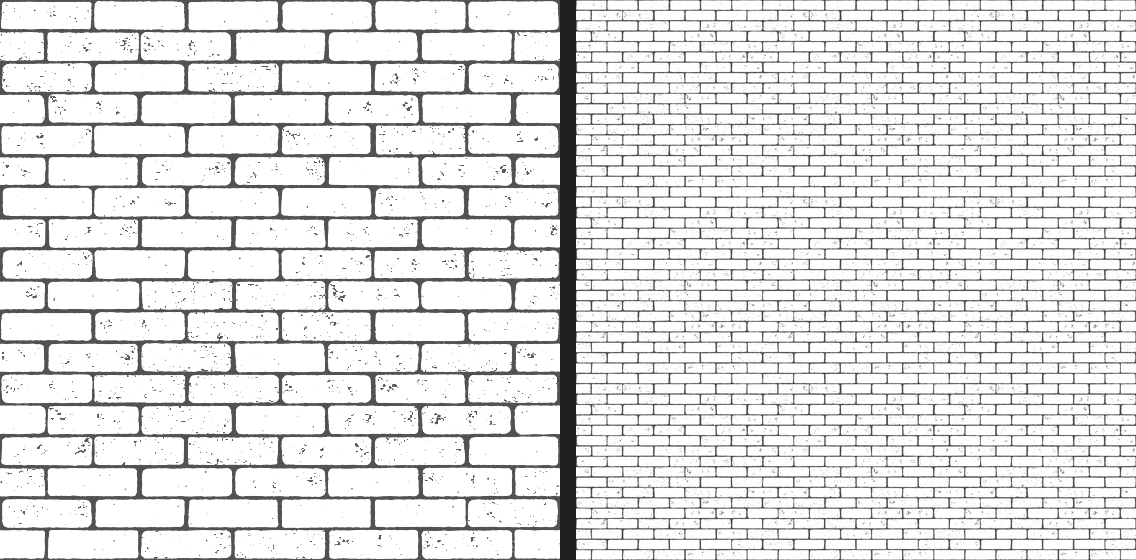
Left, the tile; right, the same tile 3 across and 3 down.
This texture map is drawn by a three.js fragment shader. Its source:

```glsl
varying vec2 vUv;

// Lengths are in brick heights; the canvas is ROWS units wide and high.
const float ROWS = 18.0;
const float COLUMNS = 6.0;
const float BRICK_LENGTH = ROWS / COLUMNS;
const vec2 SIDE_INSET = vec2(0.025, 0.095);
const vec2 BED_INSET = vec2(0.032, 0.065);
const vec2 CORNER_RADIUS = vec2(0.08, 0.20);
const float EDGE_WOBBLE = 0.035;
const float SOFTNESS = 0.018;
const float WORN_SHARE = 0.30;
const float GRAINY_SHARE = 0.20;
const float DOT_RADIUS = 0.022;
const vec3 BRICK_COLOR = vec3(1.0);
const vec3 MORTAR_COLOR = vec3(0.32);

float hash(vec2 p) {
  vec3 q = fract(vec3(p.xyx) * 0.1031);
  q += dot(q, q.yzx + 33.33);
  return fract((q.x + q.y) * q.z);
}

vec4 hash4(vec2 p) {
  return vec4(hash(p), hash(p + 17.3), hash(p + 41.7), hash(p + 73.1));
}

// Value noise that wraps at the canvas borders; scale holds whole numbers.
float noise(vec2 p, vec2 scale) {
  vec2 period = ROWS * scale;
  vec2 cell = floor(p * scale);
  vec2 f = fract(p * scale);
  f = f * f * (3.0 - 2.0 * f);
  vec2 a = mod(cell, period);
  vec2 b = mod(cell + 1.0, period);
  return mix(mix(hash(a), hash(vec2(b.x, a.y)), f.x),
             mix(hash(vec2(a.x, b.y)), hash(b), f.x), f.y);
}

// Rounded box whose four sides are each inset and tilted at random.
float brickDistance(vec2 f, vec2 id) {
  vec4 side = mix(vec4(SIDE_INSET.x), vec4(SIDE_INSET.y), hash4(id + 5.1));
  vec4 bed = mix(vec4(BED_INSET.x), vec4(BED_INSET.y), hash4(id + 9.7));
  float along = f.x / BRICK_LENGTH;
  vec2 low = vec2(mix(side.x, side.y, f.y), mix(bed.x, bed.y, along));
  vec2 high = vec2(BRICK_LENGTH, 1.0)
            - vec2(mix(side.z, side.w, f.y), mix(bed.z, bed.w, along));
  float radius = mix(CORNER_RADIUS.x, CORNER_RADIUS.y, hash(id + 2.9));
  vec2 d = abs(f - 0.5 * (low + high)) - 0.5 * (high - low) + radius;
  return length(max(d, 0.0)) + min(max(d.x, d.y), 0.0) - radius;
}

float cluster(vec2 f, vec2 center, vec2 size, float slant) {
  vec2 d = f - center;
  d.x -= slant * d.y;
  d /= size;
  return exp(-dot(d, d));
}

// Scuffed areas of a worn brick, mirrored on about half of them.
float wornDensity(vec2 f, vec2 id) {
  if (hash(id + 31.0) < 0.5) f.x = BRICK_LENGTH - f.x;
  float scuff = 0.85 * cluster(f, vec2(0.42, 0.52), vec2(0.32, 0.20), 0.4);
  scuff += 0.65 * cluster(f, vec2(0.20, 0.82), vec2(0.18, 0.16), 0.0);
  scuff += 1.05 * cluster(f, vec2(1.68, 0.56), vec2(0.13, 0.25), 0.0);
  scuff += 0.70 * cluster(f, vec2(2.32, 0.44), vec2(0.13, 0.36), -0.5);
  return scuff + 0.18;
}

// A few lone specks on every brick.
float dots(vec2 f, vec2 id) {
  float ink = 0.0;
  for (int i = 0; i < 4; i++) {
    vec4 h = hash4(id + 11.0 * float(i) + 3.7);
    vec2 center = vec2(h.x * BRICK_LENGTH, mix(0.15, 0.85, h.y));
    float radius = DOT_RADIUS * mix(0.4, 1.2, h.z);
    float d = length(f - center) - radius;
    ink = max(ink, (1.0 - smoothstep(-SOFTNESS, SOFTNESS, d)) * mix(0.3, 1.0, h.w));
  }
  return ink;
}

void main() {
  // Running bond: alternate rows move by half a brick.
  vec2 p = vUv * ROWS;
  float row = floor(p.y);
  float x = p.x / BRICK_LENGTH + 0.5 * (1.0 - mod(row, 2.0));
  vec2 id = vec2(mod(floor(x), COLUMNS), mod(row, ROWS)) + 1.0;
  vec2 f = vec2(fract(x) * BRICK_LENGTH, fract(p.y));

  // Brick outline with a slightly ragged edge.
  float ragged = 0.5 * noise(p, vec2(5.0)) + 0.5 * noise(p, vec2(15.0)) - 0.5;
  float d = brickDistance(f, id) + EDGE_WOBBLE * ragged;
  float mortar = smoothstep(-SOFTNESS, SOFTNESS, d);

  // Wear: worn, grainy or nearly clean bricks.
  float kind = hash(id + 57.0);
  float density = 0.03;
  if (kind < WORN_SHARE) {
    density = wornDensity(f, id);
  } else if (kind < WORN_SHARE + GRAINY_SHARE) {
    density = 0.42 + 0.15 * smoothstep(-0.25, 0.0, d);
  }
  density *= 0.45 + 1.1 * noise(p, vec2(4.0, 5.0));

  // Fine grains appear where the density lowers their threshold.
  float grain = 0.6 * noise(p, vec2(19.0, 22.0)) + 0.4 * noise(p, vec2(9.0, 13.0));
  float threshold = mix(0.96, 0.60, min(density, 1.0));
  float speckle = smoothstep(threshold - 0.03, threshold + 0.10, grain);
  speckle = max(speckle * 0.95, dots(f, id));

  gl_FragColor = vec4(mix(BRICK_COLOR, MORTAR_COLOR, max(mortar, speckle)), 1.0);
}
```
